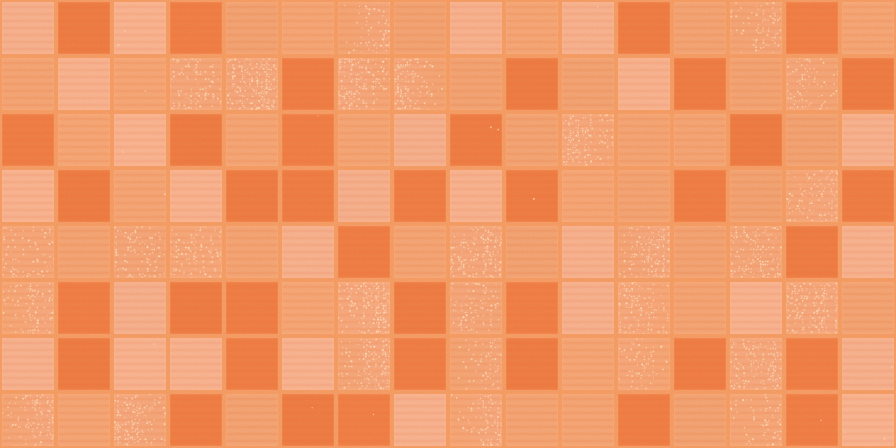
Reproduce this pattern procedurally as a WebGL 2 fragment shader.

```glsl
#version 300 es
precision highp float;

uniform vec2 u_resolution;
out vec4 fragColor;

const vec2 TILE_COUNT = vec2(16.0, 8.0);
const float TILE_HALF = 0.462;
const float BEVEL_WIDTH = 0.018;
const float RIBS_PER_TILE = 8.0;
const float FLECKS_PER_TILE = 23.0;
const float FLECK_RADIUS = 0.36;
const float FLECK_DENSITY = 0.42;
const float GRAIN_CELLS = 34.0;
const float GRAIN_DEPTH = 0.014;

// Cumulative shares of the tile kinds; the rest are plain
const float DARK_SHARE = 0.25;
const float WORN_SHARE = 0.44;
const float PINK_SHARE = 0.63;

const vec3 GROUT = vec3(0.95, 0.61, 0.39);
const vec3 PLAIN = vec3(0.95, 0.635, 0.445);
const vec3 DARK = vec3(0.93, 0.49, 0.27);
const vec3 PINK = vec3(0.96, 0.685, 0.545);
const vec3 HAZE = vec3(0.96, 0.66, 0.51);
const vec3 CREAM = vec3(0.99, 0.88, 0.75);
const vec3 RIB_SHADE = vec3(0.008, 0.034, 0.042);

float hash(vec2 p) {
    vec3 q = fract(p.xyx * vec3(0.1031, 0.1030, 0.0973));
    q += dot(q, q.yzx + 33.33);
    return fract((q.x + q.y) * q.z);
}

// Cellular flecks, thinned by column and by the wear amount
float flecks(vec2 p, float wear, float aa) {
    vec2 cell = floor(p);
    float cover = 0.0;
    for (int y = -1; y <= 1; y++) {
        for (int x = -1; x <= 1; x++) {
            vec2 id = cell + vec2(x, y);
            vec2 center = id + 0.2 + 0.6 * vec2(hash(id + 7.3), hash(id + 19.7));
            float column = mix(0.35, 1.5, hash(vec2(id.x, floor(id.y / FLECKS_PER_TILE) + 51.0)));
            float present = step(hash(id + 31.1), FLECK_DENSITY * wear * column);
            float radius = FLECK_RADIUS * mix(0.55, 1.2, hash(id + 43.9));
            float spot = 1.0 - smoothstep(radius - aa, radius + aa, length(p - center));
            cover = max(cover, spot * present * mix(0.4, 1.0, hash(id + 67.5)));
        }
    }
    return cover;
}

// Soft cellular grain, centred near zero
float grain(vec2 p) {
    vec2 cell = floor(p);
    float nearest = 1.0;
    for (int y = -1; y <= 1; y++) {
        for (int x = -1; x <= 1; x++) {
            vec2 id = cell + vec2(x, y);
            vec2 center = id + vec2(hash(id + 3.7), hash(id + 11.9));
            nearest = min(nearest, length(p - center));
        }
    }
    return nearest - 0.45;
}

// Evenly spread along each row, jittered per tile
float tileKind(vec2 id) {
    float jitter = 0.45 * hash(id + 5.2);
    return fract(id.x * 0.618 + hash(vec2(id.y * 3.0, 23.0)) + jitter);
}

void main() {
    vec2 p = gl_FragCoord.xy / u_resolution * TILE_COUNT;
    vec2 id = floor(p);
    vec2 local = fract(p);
    vec2 pixel = TILE_COUNT / u_resolution;
    float aa = 0.75 * max(pixel.x, pixel.y);

    // Tile colour
    float kind = tileKind(id);
    float dark = step(kind, DARK_SHARE);
    float worn = step(kind, WORN_SHARE) - dark;
    float pink = step(kind, PINK_SHARE) - dark - worn;
    vec3 tile = mix(mix(PLAIN, PINK, pink), DARK, dark);
    tile += 0.014 * (hash(id + 71.0) - 0.5);

    // Worn glaze, fading towards one side
    float side = hash(id + 83.0) < 0.5 ? local.x : 1.0 - local.x;
    float fade = mix(1.0, smoothstep(0.0, 0.9, side), hash(id + 91.0));
    float wear = worn * fade * mix(0.5, 1.1, hash(id + 97.0));
    tile = mix(tile, HAZE, 0.6 * wear);

    // Horizontal ribs
    float wave = 0.5 + 0.5 * cos(6.28318 * RIBS_PER_TILE * p.y);
    float ribDepth = mix(1.0, 0.4, dark);
    tile -= RIB_SHADE * ribDepth * (wave * wave - 0.25);

    // Bright flecks
    float fleck = flecks(p * FLECKS_PER_TILE, wear, aa * FLECKS_PER_TILE);
    tile = mix(tile, CREAM, 0.85 * fleck);

    // Bevel and grout
    vec2 offset = abs(local - 0.5);
    float edge = max(offset.x, offset.y);
    float bevel = smoothstep(TILE_HALF - BEVEL_WIDTH - aa, TILE_HALF, edge);
    tile += 0.025 * bevel * (1.0 - 0.5 * dark);
    float inside = 1.0 - smoothstep(TILE_HALF - aa, TILE_HALF + aa, edge);
    vec3 color = mix(GROUT, tile, inside);

    color += GRAIN_DEPTH * grain(p * GRAIN_CELLS);
    fragColor = vec4(clamp(color, 0.0, 1.0), 1.0);
}
```
